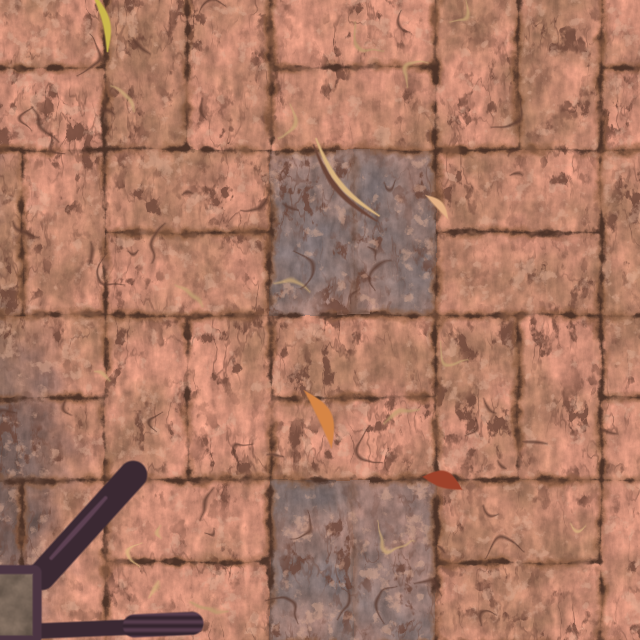
Write a Shadertoy shader that draws this texture.

```glsl
// Weathered basket-weave brick paving with straw, leaves and a dark jointed tool in one corner.

const float PI = 3.14159;
const vec3 BRICK = vec3(0.82, 0.56, 0.47);
const vec3 BRICK_BROWN = vec3(0.67, 0.48, 0.38);
const vec3 BRICK_GREY = vec3(0.51, 0.44, 0.43);
const vec3 SOIL = vec3(0.53, 0.35, 0.24);
const vec3 CREVICE = vec3(0.29, 0.19, 0.15);
const vec3 STAIN = vec3(0.42, 0.27, 0.22);
const vec3 STRAW = vec3(0.86, 0.71, 0.50);
const vec3 TOOL = vec3(0.23, 0.16, 0.20);

float hash(vec2 p) {
    vec3 q = fract(p.xyx * vec3(0.1031, 0.1030, 0.0973));
    q += dot(q, q.yzx + 33.33);
    return fract((q.x + q.y) * q.z);
}

float noise(vec2 p) {
    vec2 i = floor(p), f = fract(p);
    f = f * f * (3.0 - 2.0 * f);
    return mix(mix(hash(i), hash(i + vec2(1, 0)), f.x),
               mix(hash(i + vec2(0, 1)), hash(i + vec2(1, 1)), f.x), f.y);
}

float fbm(vec2 p) {
    float sum = 0.0, amp = 0.5;
    for (int i = 0; i < 4; i++) {
        sum += amp * noise(p);
        p = mat2(0.8, 0.6, -0.6, 0.8) * p * 2.03 + 17.1;
        amp *= 0.5;
    }
    return sum / 0.9375;
}

float roundBox(vec2 p, vec2 halfSize, float r) {
    vec2 d = abs(p) - halfSize + r;
    return length(max(d, 0.0)) + min(max(d.x, d.y), 0.0) - r;
}

// Distance to a bowed stroke; taper 1 narrows both ends to points.
float stroke(vec2 p, vec2 a, vec2 b, float bend, float width, float taper) {
    vec2 d = b - a;
    float h = clamp(dot(p - a, d) / dot(d, d), 0.0, 1.0);
    float arch = sin(h * PI);
    vec2 axis = a + d * h + vec2(-d.y, d.x) * bend * arch;
    return length(p - axis) - width * mix(1.0, arch, taper);
}

vec3 paint(vec3 base, vec3 color, float dist, float soft) {
    return mix(base, color, 1.0 - smoothstep(-soft, soft, dist));
}

vec3 paving(vec2 uv) {
    // Cells count rightward and downward; each holds two bricks side by side.
    vec2 q = vec2(uv.x * 3.87 + 0.365, (1.0 - uv.y) * 3.88 + 0.09);
    q += 0.03 * (vec2(fbm(uv * 14.0), fbm(uv * 14.0 + 40.0)) - 0.5);
    vec2 cell = floor(q), f = fract(q);
    bool upright = mod(cell.x + cell.y, 2.0) > 0.5;
    vec2 local = upright ? f.yx : f;
    float id = hash(cell * 7.3 + floor(local.y * 2.0) * 3.7 + 2.0);
    vec2 b = vec2(local.x - 0.5, fract(local.y * 2.0) * 0.5 - 0.25);

    // Per-brick tint, grey blocks and damp left edge
    bool greyBlock = mod(cell.x, 4.0) == 2.0 && mod(cell.y, 2.0) == 1.0;
    float cloud = fbm(uv * 15.0 + id * 5.0) - 0.5;
    vec3 col = mix(BRICK, BRICK_BROWN, clamp(0.05 + id * 0.6 + cloud * 2.2, 0.0, 1.0));
    float damp = 1.0 - smoothstep(0.0, 0.17, uv.x + 0.3 * abs(uv.y - 0.27) + 0.2 * cloud);
    col = mix(col, BRICK_GREY, greyBlock ? 0.82 + 0.8 * cloud : damp * 0.75);
    col *= 1.0 - 0.22 * damp;

    // Streaky grain, mottling, pits and short scratches
    vec2 w = uv + 0.012 * vec2(fbm(uv * 20.0), fbm(uv * 20.0 + 8.0));
    float grain = fbm(w * vec2(95.0, 26.0)) - 0.5;
    float speck = fbm(uv * 75.0 + 31.0) - 0.5;
    col *= 1.0 + 0.34 * grain + 0.34 * speck;
    float patchy = smoothstep(0.35, 0.75, fbm(uv * 17.0 + 5.0));
    float pits = smoothstep(0.57, 0.74, fbm(w * vec2(62.0, 44.0) + 3.0));
    float scratch = 1.0 - smoothstep(0.0, 0.06, abs(fbm(w * vec2(46.0, 20.0)) - 0.5));
    col = mix(col, STAIN, clamp(0.75 * pits * (0.3 + patchy) + 0.45 * scratch * patchy, 0.0, 0.8));
    float dust = smoothstep(0.60, 0.78, fbm(uv * 58.0 + 70.0));
    col = mix(col, vec3(0.87, 0.68, 0.58), 0.45 * dust);

    // Ragged joints: earthy shoulders around a broken dark crevice
    float edge = roundBox(b, vec2(0.493, 0.245), 0.025);
    float rough = edge + 0.06 * (fbm(uv * 65.0 + 3.0) - 0.5);
    float fill = fbm(uv * 26.0 + 12.0);
    bool faint = greyBlock && abs(local.y - 0.5) < 0.1;
    float strength = faint ? 0.35 : 1.0;
    col = mix(col, SOIL, strength * 0.75 * smoothstep(-0.045, 0.0, rough) * smoothstep(0.2, 0.6, fill));
    float depth = mix(0.35, 0.95, smoothstep(0.30, 0.58, fbm(uv * 34.0 + 50.0)));
    return mix(col, CREVICE, strength * depth * smoothstep(-0.016, 0.010, rough));
}

// Random bowed fragments: dark curls mixed with pale straw.
vec3 debris(vec3 col, vec2 uv, float soft) {
    vec2 p = uv + 0.008 * (vec2(noise(uv * 50.0), noise(uv * 50.0 + 7.0)) - 0.5);
    for (int i = 0; i < 64; i++) {
        vec2 k = vec2(float(i) * 3.1, 11.0);
        bool pale = i % 4 == 0;
        vec2 start = vec2(hash(k), hash(k + 5.3));
        float angle = 2.0 * PI * hash(k + 9.7);
        vec2 span = vec2(cos(angle), sin(angle)) * mix(0.015, 0.065, hash(k + 14.2));
        float bend = 1.1 * (hash(k + 21.0) - 0.5);
        float d = stroke(p, start, start + span, bend, pale ? 0.0032 : 0.0026, 0.7);
        vec3 tint = pale ? STRAW * mix(0.85, 1.05, hash(k + 30.0)) : STAIN * 0.85;
        col = mix(col, paint(col, tint, d, soft * 1.4), 0.75);
    }
    return col;
}

void mainImage(out vec4 fragColor, in vec2 fragCoord) {
    vec2 uv = fragCoord / iResolution.xy;
    float soft = 0.0012 + 0.6 / iResolution.y;
    vec3 col = debris(paving(uv), uv, soft);

    // Larger straw and leaves
    col = paint(col, STAIN, stroke(uv, vec2(0.490, 0.773), vec2(0.588, 0.655), -0.10, 0.004, 0.7), soft);
    col = paint(col, STRAW, stroke(uv, vec2(0.494, 0.783), vec2(0.592, 0.663), -0.10, 0.004, 0.7), soft);
    col = paint(col, vec3(0.80, 0.72, 0.30), stroke(uv, vec2(0.145, 1.01), vec2(0.168, 0.92), 0.1, 0.006, 0.8), soft);
    col = paint(col, vec3(0.84, 0.52, 0.27), stroke(uv, vec2(0.475, 0.39), vec2(0.518, 0.30), 0.12, 0.011, 1.0), soft);
    col = paint(col, vec3(0.62, 0.26, 0.17), stroke(uv, vec2(0.66, 0.255), vec2(0.722, 0.235), 0.1, 0.013, 1.0), soft);
    col = paint(col, vec3(0.90, 0.70, 0.52), stroke(uv, vec2(0.665, 0.695), vec2(0.70, 0.658), 0.1, 0.006, 1.0), soft);

    // Tool: slanted arm, ridged handle and body
    col = paint(col, TOOL, stroke(uv, vec2(0.208, 0.258), vec2(0.065, 0.10), 0.0, 0.022, 0.0), soft);
    col = paint(col, TOOL * 1.6, stroke(uv, vec2(0.165, 0.222), vec2(0.08, 0.128), 0.0, 0.004, 0.3), soft);
    col = paint(col, TOOL, stroke(uv, vec2(0.06, 0.014), vec2(0.30, 0.024), 0.0, 0.012, 0.0), soft);
    vec3 ridged = TOOL * (1.2 + 0.3 * sin(uv.y * 500.0));
    col = paint(col, ridged, stroke(uv, vec2(0.21, 0.022), vec2(0.30, 0.026), 0.0, 0.018, 0.0), soft);
    float body = roundBox(uv - vec2(0.015, 0.055), vec2(0.05, 0.062), 0.012);
    col = paint(col, TOOL * 1.3, body, soft);
    col = paint(col, vec3(0.45, 0.38, 0.33) * (0.7 + 0.6 * fbm(uv * 40.0)), body + 0.014, soft);
    fragColor = vec4(col, 1.0);
}
```
